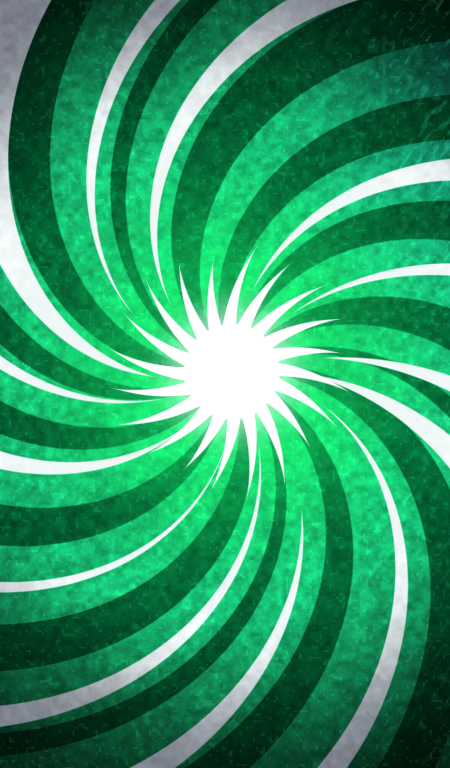
Give the GLSL for this background, as a Shadertoy shader.

```glsl
// Lengths are in canvas heights, angles in degrees
const vec2 CENTER = vec2(0.515, 0.516);
const float RAY_REF = 0.3255;     // radius at which ray angle and width are given
const float BAND_TWIST = 134.4;   // degrees turned per unit of radius
const float SPIKES = 20.0;
const float SPIKE_PHASE = 11.0;
const float CORE_RADIUS = 0.064;
const float SPIKE_TIP = 0.156;
const float GLOW_RADIUS = 0.215;
const float GRAIN = 0.30;

const vec3 LIGHT_GREEN = vec3(0.09, 0.73, 0.45);
const vec3 DARK_GREEN = vec3(0.01, 0.36, 0.19);
const vec3 VIVID_GREEN = vec3(0.10, 0.94, 0.44);
const vec3 TEAL = vec3(0.08, 0.58, 0.49);
const vec3 RAY_WHITE = vec3(0.94, 0.97, 0.97);
const vec3 RAY_GREY = vec3(0.48, 0.50, 0.54);

// Rays: angle and twist, then start radius and half width
const int RAYS = 13;
const vec2 RAY_PATH[RAYS] = vec2[](
    vec2(152, 141), vec2(124, 146), vec2(102, 146), vec2(50, 118),
    vec2(24, 92), vec2(-6, 71), vec2(-22, 88), vec2(-47.5, 137),
    vec2(-77.7, 117), vec2(-97.5, 123), vec2(-125.5, 134),
    vec2(-159.5, 127), vec2(175, 115));
const vec2 RAY_SHAPE[RAYS] = vec2[](
    vec2(0.10, 0.018), vec2(0.15, 0.0065), vec2(0.12, 0.0105), vec2(0.11, 0.011),
    vec2(0.11, 0.0085), vec2(0.12, 0.012), vec2(0.10, 0.017), vec2(0.13, 0.0075),
    vec2(0.20, 0.006), vec2(0.10, 0.007), vec2(0.10, 0.005),
    vec2(0.09, 0.0115), vec2(0.10, 0.0085));

// Dark bands: untwisted angle and angular half width
const int BANDS = 14;
const vec2 BAND[BANDS] = vec2[](
    vec2(185, 5.5), vec2(159.5, 2.5), vec2(133, 7), vec2(108, 5.5),
    vec2(81, 5.5), vec2(50, 6), vec2(29.5, 2.5), vec2(9.5, 5.5),
    vec2(-22.5, 4.5), vec2(-45, 2.5), vec2(-67, 5.5), vec2(-98, 5.5),
    vec2(-127.5, 4.5), vec2(-150, 4));

float hash(vec2 p) {
    vec3 q = fract(vec3(p.xyx) * 0.1031);
    q += dot(q, q.yzx + 33.33);
    return fract((q.x + q.y) * q.z);
}

float noise(vec2 p) {
    vec2 i = floor(p), f = fract(p);
    f = f * f * (3.0 - 2.0 * f);
    return mix(mix(hash(i), hash(i + vec2(1, 0)), f.x),
               mix(hash(i + vec2(0, 1)), hash(i + vec2(1, 1)), f.x), f.y);
}

float fbm(vec2 p) {
    float sum = 0.0, gain = 0.5;
    for (int i = 0; i < 4; i++) {
        sum += gain * noise(p);
        p = mat2(1.6, 1.2, -1.2, 1.6) * p + 17.3;
        gain *= 0.5;
    }
    return sum / 0.9375;
}

float wrapAngle(float a) { return mod(a + 180.0, 360.0) - 180.0; }

// Perpendicular distance to a spiral, from the angle off it
float spiralDistance(float offset, float r, float twist) {
    float slope = r * radians(twist);
    return r * radians(abs(offset)) / sqrt(1.0 + slope * slope);
}

float fill(float d, float soft) { return 1.0 - smoothstep(-soft, soft, d); }

void mainImage(out vec4 fragColor, in vec2 fragCoord) {
    vec2 uv = fragCoord / iResolution.y;
    vec2 p = (fragCoord - CENTER * iResolution.xy) / iResolution.y;
    float r = length(p);
    float angle = degrees(atan(p.y, p.x + 1e-6));
    float untwisted = angle + BAND_TWIST * r;
    float soft = max(1.0 / iResolution.y, 0.0012);

    // Spiral bands
    float band = 0.0;
    for (int i = 0; i < BANDS; i++) {
        float offset = abs(wrapAngle(untwisted - BAND[i].x)) - BAND[i].y;
        band = max(band, fill(r * radians(offset) * 0.8, soft));
    }
    float corner = smoothstep(0.0, 0.45, p.x) * smoothstep(-0.1, 0.4, p.y);
    vec3 color = mix(mix(LIGHT_GREEN, TEAL, corner), DARK_GREEN, band);

    // Green glow and vignette
    float glow = exp(-pow(r / GLOW_RADIUS, 3.0));
    color = mix(color, VIVID_GREEN, glow * mix(0.95, 0.55, band));
    float shade = mix(1.0, 0.22, smoothstep(0.26, 0.60, r));
    color *= shade;

    // Worn grain, with slanted scratches toward the upper right
    float grain = fbm(uv * 110.0) + 0.5 * fbm(uv * 9.0) - 0.75;
    color *= 1.0 + 2.0 * GRAIN * grain * (1.0 - 0.6 * glow);
    vec2 slanted = mat2(0.8, 0.6, -0.6, 0.8) * uv;
    float scratch = smoothstep(0.66, 0.9, noise(slanted * vec2(210.0, 75.0)));
    float wear = smoothstep(0.05, 0.45, p.x) * (0.35 + 0.65 * smoothstep(-0.2, 0.45, p.y));
    color += scratch * wear * vec3(0.06, 0.22, 0.20);
    color += smoothstep(0.72, 0.9, noise(uv * 230.0)) * 0.08 * vec3(0.3, 1.0, 0.7);

    // White rays
    float ray = 0.0;
    for (int i = 0; i < RAYS; i++) {
        vec2 path = RAY_PATH[i], shape = RAY_SHAPE[i];
        float offset = wrapAngle(angle - path.x + path.y * (r - RAY_REF));
        float halfWidth = shape.y * (r - shape.x) / (RAY_REF - shape.x);
        float body = fill(spiralDistance(offset, r, path.y) - halfWidth, soft);
        ray = max(ray, body * smoothstep(-0.005, 0.01, r - shape.x));
    }
    vec3 rayColor = mix(RAY_WHITE, RAY_GREY, smoothstep(0.33, 0.53, r));
    color = mix(color, rayColor * (1.0 + 0.25 * grain * smoothstep(0.2, 0.5, r)), ray);

    // Bright core with curved spikes
    float spacing = 360.0 / SPIKES;
    float cell = (untwisted - SPIKE_PHASE) / spacing + 0.5;
    float id = mod(floor(cell), SPIKES);
    float tip = SPIKE_TIP * mix(0.88, 1.06, hash(vec2(id, 4.0)));
    float taper = (tip - r) / (tip - CORE_RADIUS);
    float spikeWidth = CORE_RADIUS * radians(spacing) * 0.45 * taper;
    float spike = spiralDistance((fract(cell) - 0.5) * spacing, r, BAND_TWIST) - spikeWidth;
    float burst = max(fill(spike, soft), fill(r - CORE_RADIUS, 0.004));
    float halo = 0.75 * exp(-pow(r / 0.085, 4.0));
    color = mix(color, vec3(1.0), max(burst, halo));

    fragColor = vec4(clamp(color, 0.0, 1.0), 1.0);
}
```
